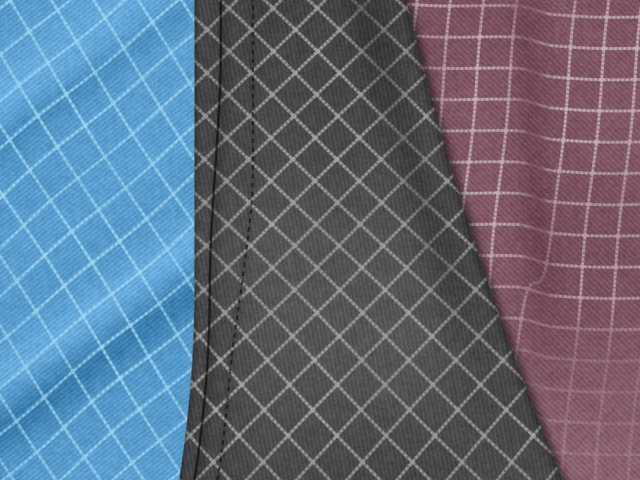
This texture is drawn by a Shadertoy shader. Its source:

```glsl
// Three overlapping panels of checked cloth: blue, charcoal and burgundy.
// Each panel has its own warped lattice of woven threads, drawn as distance
// to integer grid lines, over a fine twill with soft folds and seams.

float hash(vec2 p) {
    return fract(sin(dot(p, vec2(127.1, 311.7))) * 43758.5453);
}

float noise(vec2 p) {
    vec2 i = floor(p), f = fract(p);
    f = f * f * (3.0 - 2.0 * f);
    return mix(mix(hash(i), hash(i + vec2(1, 0)), f.x),
               mix(hash(i + vec2(0, 1)), hash(i + vec2(1, 1)), f.x), f.y);
}

// Soft bump of unit height around zero
float bump(float d, float width) {
    return exp(-d * d / (width * width));
}

// Anti-aliased band of half-width w, with d in canvas units
float band(float d, float w) {
    float aa = 0.8 / iResolution.y;
    return 1.0 - smoothstep(w - aa, w + aa, abs(d));
}

// Distance in canvas units to the nearest integer line of coordinate g
float gridDistance(float g) {
    float slope = length(vec2(dFdx(g), dFdy(g))) * iResolution.y;
    return abs(fract(g - 0.5) - 0.5) / max(slope, 0.001);
}

// Threads of a lattice: x and y lines, broken up along their length
float threads(vec2 g, float w, float dashes) {
    float lineX = band(gridDistance(g.x), w);
    float lineY = band(gridDistance(g.y), w);
    float dashX = 0.76 + 0.24 * sin(g.y * dashes);
    float dashY = 0.76 + 0.24 * sin(g.x * dashes);
    float knot = band(length(vec2(gridDistance(g.x), gridDistance(g.y))), w * 1.7);
    return max(max(lineX * dashX, lineY * dashY), knot);
}

// Coordinates of p in the basis spanned by the two cell sides
vec2 latticeCoords(vec2 p, vec2 sideA, vec2 sideB) {
    return inverse(mat2(sideA, sideB)) * p;
}

// Twill ribs along a direction, with irregular grain
float weave(vec2 p, vec2 dir, float ribs) {
    float rib = sin(6.2832 * ribs * dot(p, dir));
    return 0.45 * rib + 1.1 * (noise(p * 230.0) - 0.5) + 0.5 * (noise(p * 75.0) - 0.5);
}

vec3 blueCloth(vec2 p) {
    vec2 q = p - vec2(0.181, 0.740);
    q += 0.004 * vec2(sin(p.y * 11.0), sin(p.x * 17.0 + p.y * 5.0));
    vec2 g = latticeCoords(q, vec2(0.058, 0.049), vec2(0.041, -0.064));
    float across = p.y - 0.72 * p.x;
    float light = 0.05 * (noise(vec2(across * 9.0, p.x * 2.0)) - 0.5);
    light -= 0.12 * bump(across - 0.10, 0.055);
    light += 0.06 * bump(across - 0.21, 0.05);
    light -= 0.06 * bump(across - 0.70, 0.04);
    light += 0.05 * bump(across - 0.80, 0.08);
    vec3 col = vec3(0.35, 0.62, 0.81) + light;
    col += 0.055 * weave(p, vec2(0.62, -0.78), 120.0);
    float shine = 0.62 + 0.3 * noise(p * 8.0);
    return mix(col, vec3(0.65, 0.86, 0.95), shine * threads(g, 0.0030, 38.0));
}

vec3 charcoalCloth(vec2 p, float leftEdge, float rightEdge) {
    // The lattice widens slightly towards the bottom
    vec2 q = p - vec2(0.705, 0.488);
    float drop = max(-q.y, 0.0);
    q /= 1.0 + vec2(0.28, 0.25) * drop;
    q.x += 0.003 * sin(p.y * 12.0);
    vec2 g = latticeCoords(q, vec2(0.0460, 0.0450), vec2(0.0460, -0.0450));

    float foldX = 0.80 + 0.30 * (0.85 - p.y);
    float fold = bump(p.x - foldX, 0.045) * smoothstep(0.2, 0.5, p.y);
    float light = 0.05 * (noise(p * vec2(7.0, 4.0)) - 0.5) - 0.055 * fold;
    light += 0.04 * bump(length(p - vec2(0.72, 0.35)), 0.28);
    vec3 col = vec3(0.285, 0.285, 0.293) + light;
    col += 0.048 * weave(p, vec2(0.98, 0.18), 115.0);
    float shine = (0.72 + 0.25 * noise(p * 9.0)) * (1.0 - 0.5 * fold);
    col = mix(col, vec3(0.67, 0.66, 0.65), shine * threads(g, 0.0032, 44.0));

    // Hem: folded seam and a row of dark stitches
    float seam = p.x - leftEdge - 0.032 - 0.023 * smoothstep(0.4, 0.9, p.y);
    float stitch = p.x - leftEdge - 0.080 - 0.042 * smoothstep(0.2, 0.65, p.y);
    col *= 1.0 - 0.5 * band(seam, 0.0025) - 0.16 * bump(seam - 0.006, 0.012);
    float dash = smoothstep(-0.3, 0.3, sin(p.y * 340.0));
    col *= 1.0 - 0.5 * dash * band(stitch, 0.0020) - 0.10 * bump(stitch, 0.007);
    // Rounded sides
    col *= 1.0 - 0.22 * bump(p.x - leftEdge, 0.009);
    return col * (1.0 - 0.28 * bump(rightEdge - p.x, 0.012));
}

vec3 burgundyCloth(vec2 p, float leftEdge) {
    // A vertical fold shifts the lattice sideways and down
    float pastFold = smoothstep(1.076, 1.155, p.x);
    vec2 q = vec2(p.x - 1.045, 0.661 - p.y);
    q += 0.0025 * vec2(sin(p.y * 15.0), sin(p.x * 19.0));
    vec2 g = vec2(q.x + 0.10 * q.y, q.y - 0.03 * q.x) / vec2(0.0694, 0.0651);
    g -= vec2(0.75, 0.21) * pastFold;

    float fold = bump(p.x - 1.115 + 0.04 * (p.y - 0.6), 0.035) * smoothstep(0.15, 0.5, p.y);
    float light = 0.06 * (noise(p * vec2(6.0, 4.0)) - 0.5) - 0.05 * fold;
    light += 0.045 * smoothstep(0.4, 0.0, p.y);
    vec3 col = vec3(0.50, 0.335, 0.40) + light;
    col += 0.055 * weave(p, vec2(0.70, 0.71), 115.0);
    float shine = mix(0.28, 0.88, smoothstep(0.22, 0.42, p.y)) * (1.0 - 0.75 * fold);
    shine *= 0.7 + 0.4 * noise(p * 10.0);
    col = mix(col, vec3(0.79, 0.72, 0.73), shine * threads(g, 0.0030, 46.0));
    return col * (1.0 - 0.42 * bump(p.x - leftEdge, 0.013));
}

void mainImage(out vec4 fragColor, in vec2 fragCoord) {
    vec2 p = fragCoord / iResolution.y;
    float aa = 1.0 / iResolution.y;

    // Curved borders between the panels
    float low = max(0.4 - p.y, 0.0);
    float leftEdge = 0.405 - 0.20 * low * low;
    float rightEdge = 1.172 - 0.325 * p.y - 0.09 * p.y * (1.0 - p.y);

    vec3 blue = blueCloth(p);
    vec3 charcoal = charcoalCloth(p, leftEdge, rightEdge);
    vec3 burgundy = burgundyCloth(p, rightEdge);
    vec3 col = mix(blue, charcoal, smoothstep(-aa, aa, p.x - leftEdge));
    col = mix(col, burgundy, smoothstep(-aa, aa, p.x - rightEdge));
    fragColor = vec4(clamp(col, 0.0, 1.0), 1.0);
}
```
